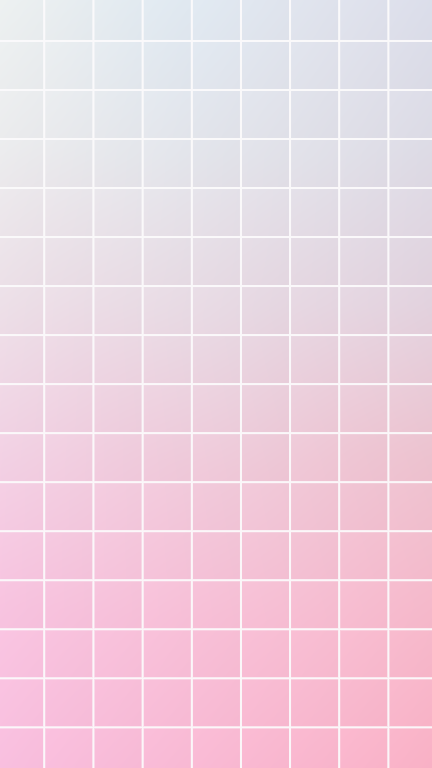
Write a Shadertoy shader that draws this pattern.

```glsl
// Thin white square grid over a soft gradient from misty blue to candy pink.

// Colour down one side of the canvas, t = 0 at the top and 1 at the bottom
vec3 ramp(vec3 stops[6], float t) {
    vec3 color = stops[0];
    for (int i = 1; i < 6; i++) {
        color = mix(color, stops[i], clamp(t * 5.0 - float(i - 1), 0.0, 1.0));
    }
    return color;
}

vec3 background(vec2 uv) {
    vec3 leftSide[6] = vec3[6](
        vec3(0.925, 0.940, 0.940), vec3(0.920, 0.922, 0.928), vec3(0.927, 0.875, 0.907),
        vec3(0.947, 0.815, 0.890), vec3(0.970, 0.765, 0.877), vec3(0.975, 0.750, 0.875));
    vec3 rightSide[6] = vec3[6](
        vec3(0.860, 0.870, 0.920), vec3(0.865, 0.860, 0.900), vec3(0.888, 0.825, 0.872),
        vec3(0.930, 0.765, 0.815), vec3(0.965, 0.730, 0.800), vec3(0.980, 0.700, 0.780));
    // Slow waves bend the colour bands
    float t = 1.0 - uv.y + 0.008 * sin(uv.x * 7.0 + 1.0) + 0.005 * sin(uv.x * 13.0 + uv.y * 9.0);
    vec3 color = mix(ramp(leftSide, t), ramp(rightSide, t), uv.x);
    // Cool blue haze along the top
    vec2 haze = (uv - vec2(0.4, 1.0)) / vec2(0.25, 0.2);
    return color + vec3(-0.018, 0.002, 0.012) * exp(-dot(haze, haze));
}

float hash(vec2 cell) {
    return fract(sin(dot(cell, vec2(127.1, 311.7))) * 43758.5);
}

void mainImage(out vec4 fragColor, in vec2 fragCoord) {
    vec2 uv = fragCoord / iResolution.xy;
    float pixel = 1.0 / iResolution.x;

    // Square cells, measured in canvas widths
    vec2 pitch = vec2(0.1138, 0.1135);
    vec2 grid = (fragCoord * pixel - vec2(0.1025, 0.0940)) / pitch;
    vec2 local = fract(grid);

    // Faint diagonal sheen and tone of each cell
    vec3 color = background(uv);
    color += 0.008 * (local.y - local.x) + 0.006 * (hash(floor(grid)) - 0.5);

    // Soft white lines
    vec2 toLine = (0.5 - abs(local - 0.5)) * pitch;
    float distanceToLine = min(toLine.x, toLine.y);
    float line = 1.0 - smoothstep(-0.5, 0.5, (distanceToLine - 0.0024) / max(pixel, 0.0015));
    color = mix(color, vec3(0.985, 0.980, 0.985), 0.95 * line);

    fragColor = vec4(color, 1.0);
}
```
